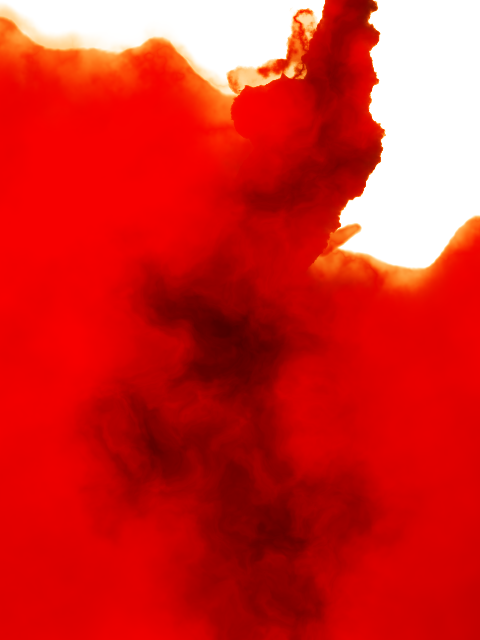
Reproduce this background procedurally as a Shadertoy shader.

```glsl
// Red ink cloud billowing under a dark falling plume on a white ground.
#define SILK_SCALE 11.0
#define CURL_SCALE 30.0
#define BILLOW 0.04
#define CRINKLE 0.04
#define SMOKE_CONTRAST 1.5
#define SMOKE_STRENGTH 0.74
#define ABSORPTION vec3(0.02, 1.0, 2.9)

float hash(vec2 p) {
    vec3 q = fract(vec3(p.xyx) * 0.1031);
    q += dot(q, q.yzx + 33.33);
    return fract((q.x + q.y) * q.z);
}

float noise(vec2 p) {
    vec2 cell = floor(p), f = fract(p);
    f = f * f * (3.0 - 2.0 * f);
    return mix(mix(hash(cell), hash(cell + vec2(1, 0)), f.x),
               mix(hash(cell + vec2(0, 1)), hash(cell + vec2(1, 1)), f.x), f.y);
}

float fbm(vec2 p) {
    float sum = 0.0, amp = 0.5;
    for (int i = 0; i < 5; i++) {
        sum += amp * noise(p);
        p = mat2(1.6, 1.2, -1.2, 1.6) * p + 7.3;
        amp *= 0.5;
    }
    return sum / 0.97;
}

// Thin bright creases of a domain-warped noise
float filaments(vec2 p) {
    vec2 warp = vec2(fbm(p), fbm(p + 19.7));
    float n = noise(p + 3.0 * warp);
    return pow(1.0 - abs(2.0 * n - 1.0), 3.0);
}

// Distance to a capsule whose radius runs from ra to rb
float taper(vec2 p, vec2 a, vec2 b, float ra, float rb) {
    vec2 ab = b - a;
    float t = clamp(dot(p - a, ab) / dot(ab, ab), 0.0, 1.0);
    return length(p - a - ab * t) - mix(ra, rb, t);
}

float bump(float x, float center, float width) {
    float t = (x - center) / width;
    return exp(-t * t);
}

// Upper outline of the left and right cloud banks
float cloudTop(float x) {
    float left = 0.924 + 0.052 * bump(x, 0.0, 0.045) + 0.015 * bump(x, 0.245, 0.04)
               - 0.08 * smoothstep(0.25, 0.36, x);
    float right = 0.622 - 0.047 * smoothstep(0.49, 0.65, x)
                + 0.08 * smoothstep(0.655, 0.74, x);
    return mix(left, right, smoothstep(0.40, 0.50, x));
}

float plumeDistance(vec2 p) {
    float d = taper(p, vec2(0.553, 1.04), vec2(0.525, 0.875), 0.032, 0.058);
    d = min(d, taper(p, vec2(0.525, 0.875), vec2(0.502, 0.785), 0.058, 0.093));
    d = min(d, taper(p, vec2(0.502, 0.785), vec2(0.43, 0.66), 0.093, 0.09));
    return min(d, taper(p, vec2(0.405, 0.825), vec2(0.48, 0.84), 0.04, 0.05));
}

// Dark smoke pockets: xy center, z radius, w strength
const vec4 POCKETS[12] = vec4[12](
    vec4(0.55, 0.97, 0.05, 0.70), vec4(0.525, 0.88, 0.055, 0.85),
    vec4(0.51, 0.76, 0.07, 0.80), vec4(0.445, 0.69, 0.07, 0.65),
    vec4(0.31, 0.52, 0.09, 0.75), vec4(0.21, 0.32, 0.08, 0.60),
    vec4(0.37, 0.39, 0.12, 0.70), vec4(0.40, 0.21, 0.09, 0.60),
    vec4(0.50, 0.20, 0.09, 0.50), vec4(0.43, 0.06, 0.11, 0.60),
    vec4(0.43, 0.52, 0.08, 0.50), vec4(0.24, 0.27, 0.07, 0.35));

float smokeDepth(vec2 p) {
    vec2 q = p + 0.12 * (vec2(fbm(p * 11.0), fbm(p * 11.0 + 31.0)) - 0.5);
    float sum = 0.0;
    for (int i = 0; i < 12; i++) {
        vec2 r = (q - POCKETS[i].xy) / POCKETS[i].z;
        sum += POCKETS[i].w * exp(-dot(r, r));
    }
    float grain = fbm(q * 16.0 + 5.0) + 0.35 * (fbm(q * 50.0) - 0.5);
    return SMOKE_STRENGTH * sum * (0.25 + SMOKE_CONTRAST * grain);
}

void mainImage(out vec4 fragColor, in vec2 fragCoord) {
    vec2 p = fragCoord / iResolution.y;
    float silk = filaments(p * SILK_SCALE);
    float curls = filaments(p * CURL_SCALE);

    // Translucent cloud banks, thickening below their outline
    float depth = cloudTop(p.x) - p.y + BILLOW * (fbm(p * 14.0) - 0.5);
    float inside = max(depth, 0.0) * mix(1.0, 1.5, smoothstep(0.40, 0.50, p.x));
    float folds = 0.35 + 0.8 * silk + 0.5 * fbm(p * 22.0);
    float ink = smoothstep(-0.002, 0.006, depth) * (0.25 + 0.45 * silk)
              + (15.0 * inside + 320.0 * inside * inside) * folds;

    // Faint veil drifting above the left bank
    float veil = smoothstep(-0.03, 0.0, depth) * smoothstep(0.40, 0.34, p.x);
    ink += 0.22 * veil * silk;

    // Dense plume with a crinkled edge
    float plume = plumeDistance(p) + CRINKLE * (fbm(p * 34.0) - 0.5);
    ink += smoothstep(0.001, -0.003, plume) * 1.4 + 200.0 * max(-plume, 0.0);

    // Curling strands left of the plume, and a wisp over the right bank
    float strands = min(taper(p, vec2(0.385, 0.87), vec2(0.46, 0.87), 0.026, 0.04),
                        taper(p, vec2(0.475, 0.965), vec2(0.49, 0.89), 0.024, 0.045));
    strands += 0.025 * (fbm(p * 40.0) - 0.5);
    ink += (0.15 + 2.6 * curls) * smoothstep(0.002, -0.006, strands);
    float wisp = taper(p, vec2(0.505, 0.615), vec2(0.556, 0.644), 0.017, 0.007);
    wisp += 0.012 * (fbm(p * 25.0) - 0.5);
    ink += (0.5 + 0.9 * silk) * smoothstep(0.002, -0.005, wisp);

    // Light absorbed by the ink, then shaded by inner smoke
    float edgeShade = 0.14 * smoothstep(0.6, 0.0, p.y) * smoothstep(0.5, 0.75, p.x)
                    + 0.06 * smoothstep(0.7, 0.0, p.y);
    float mottle = fbm(p * 9.0 + 11.0) - 0.4;
    float shade = smokeDepth(p) + edgeShade + 0.16 * mottle;
    vec3 color = exp(-ink * ABSORPTION);
    float red = 0.97 * exp(-max(shade, 0.0));
    color.r = mix(1.0, red, smoothstep(0.0, 3.0, ink));
    fragColor = vec4(color, 1.0);
}
```
